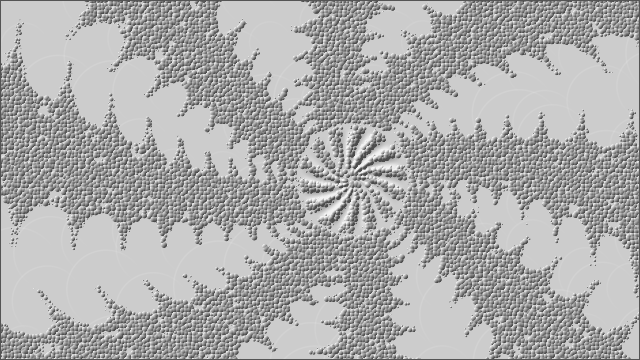
This background is drawn by a WebGL 2 fragment shader. Its source:

```glsl
#version 300 es
precision highp float;

uniform vec2 u_resolution;
out vec4 outColor;

const float TAU = 6.2831853;
const vec2 HUB = vec2(0.09, 0.002);
const vec2 LIGHT = vec2(-0.707, 0.707);
const float HUB_RADIUS = 0.15;
const float SPOKES = 14.0;
const float BEAD_SIZE = 0.0105;
const float SPIKE_RATIO = 1.2;
const float SPIKE_REACH = 0.31;
const float BEND_RADIUS = 0.463;

// Arm angles in degrees at BEND_RADIUS, and their spiral bend
const float ARM_ANGLE[8] = float[8](4.5, 52.5, 94.0, 143.5, 185.0, 230.0, 274.5, 325.0);
const float ARM_BEND[8] = float[8](0.27, 0.41, 0.25, 0.2, 0.28, 0.33, 0.15, 0.2);
// Spike phase on either side; opposite arms share it
const float PHASE_LEFT[4] = float[4](-0.22, 0.42, -0.39, 0.33);
const float PHASE_RIGHT[4] = float[4](0.11, -0.43, 0.12, -0.46);

vec2 hash2(vec2 p) {
    vec2 k = vec2(dot(p, vec2(127.1, 311.7)), dot(p, vec2(269.5, 183.3)));
    return fract(sin(k) * 43758.55);
}

float gradientNoise(vec2 p) {
    vec2 i = floor(p), f = p - i;
    vec2 u = f * f * f * (f * (f * 6.0 - 15.0) + 10.0);
    vec2 o = vec2(0.0, 1.0);
    float a = dot(hash2(i) * 2.0 - 1.0, f);
    float b = dot(hash2(i + o.yx) * 2.0 - 1.0, f - o.yx);
    float c = dot(hash2(i + o) * 2.0 - 1.0, f - o);
    float d = dot(hash2(i + 1.0) * 2.0 - 1.0, f - 1.0);
    return mix(mix(a, b, u.x), mix(c, d, u.x), u.y);
}

// Spoke coordinate, -0.5 to 0.5 across each curved hub spoke
float spokeCoord(float r, float theta) {
    return fract((theta + 0.3 * log(r / 0.1)) * SPOKES / TAU) - 0.5;
}

// Self-similar spiral arms with spikes repeating in log radius
float armField(float r, float theta, float rough) {
    float field = -1.0;
    float widen = 1.0 + 0.55 * (1.0 - smoothstep(0.16, 0.42, r));
    float stem = 0.007 / (r * log(SPIKE_RATIO));
    for (int i = 0; i < 8; i++) {
        float v = theta - radians(ARM_ANGLE[i]) + ARM_BEND[i] * log(r / BEND_RADIUS);
        v -= TAU * round(v / TAU);
        float side = abs(v) / widen;
        float phase = v > 0.0 ? PHASE_LEFT[i % 4] : PHASE_RIGHT[i % 4];
        float w = log(r) / log(SPIKE_RATIO) - phase + 0.5 * (1.0 - side / SPIKE_REACH);
        float body = 0.64 * (1.0 - smoothstep(0.07, 0.26, side));
        body *= 1.0 + 0.35 * sin(side * 90.0) + 0.9 * rough;
        float spike = body + stem - abs(fract(w + 0.5) - 0.5);
        field = max(field, min(spike, (SPIKE_REACH - side) * 8.0));
    }
    return min(field, (r - HUB_RADIUS - 0.008) * 12.0);
}

// Positive where beads may grow
float growthField(vec2 p) {
    vec2 q = p - HUB;
    float r = max(length(q), 0.001), theta = atan(q.y, q.x);
    float spokes = min(0.3 - abs(spokeCoord(r, theta)), (HUB_RADIUS - r) * 10.0);
    return max(spokes, armField(r, theta, gradientNoise(p * 45.0)));
}

// Light falling on the packed domes (x) and their coverage (y)
vec2 beads(vec2 p, float size, float pixel) {
    vec2 cell = floor(p / size);
    float litSum = 0.0, weightSum = 0.0, cover = 0.0;
    for (int k = 0; k < 9; k++) {
        vec2 id = cell + vec2(k % 3 - 1, k / 3 - 1);
        vec2 h = hash2(id);
        vec2 center = (id + 0.15 + 0.7 * h) * size;
        float radius = size * (0.62 + 0.2 * h.y) * smoothstep(-0.06, 0.08, growthField(center));
        vec2 d = (p - center) / max(radius, 0.0001);
        float edge = smoothstep(-0.5, 0.5, (radius - length(p - center)) / pixel);
        edge *= step(0.001, radius);
        float weight = edge * exp2(8.0 * (1.0 - dot(d, d) + 0.5 * h.x));
        litSum += weight * dot(d, LIGHT);
        weightSum += weight;
        cover = max(cover, edge);
    }
    return vec2(litSum / max(weightSum, 0.00001), cover);
}

// Faint scattered ring lines
float ringLines(vec2 p, float size) {
    vec2 cell = floor(p / size);
    float sum = 0.0;
    for (int k = 0; k < 9; k++) {
        vec2 id = cell + vec2(k % 3 - 1, k / 3 - 1);
        vec2 h = hash2(id + 37.0);
        vec2 d = p - (id + h) * size;
        float line = abs(length(d) - size * (0.4 + 0.5 * h.x));
        sum += (1.0 - smoothstep(0.0, 0.004, line)) * smoothstep(-0.3, 0.8, dot(d, LIGHT) / size);
    }
    return sum;
}

void main() {
    float pixel = 1.0 / u_resolution.y;
    vec2 p = (gl_FragCoord.xy - 0.5 * u_resolution) * pixel;
    vec2 q = p - HUB;
    float r = max(length(q), 0.001);

    // Embossed slope of the hub spokes
    float slope = sin(TAU * spokeCoord(r, atan(q.y, q.x)));
    float ridge = slope * dot(vec2(-q.y, q.x) / r, LIGHT);
    ridge *= smoothstep(0.01, 0.03, r) * (1.0 - smoothstep(0.12, HUB_RADIUS, r));

    float ground = 0.8 + 0.025 * ringLines(p, 0.14) + 0.15 * ridge;
    vec2 bead = beads(p, BEAD_SIZE, pixel);
    float tone = mix(ground, 0.58 + 0.42 * bead.x + 0.25 * ridge, bead.y);

    // Thin dark frame
    vec2 inset = 0.5 * u_resolution * pixel - abs(p);
    float frame = 1.0 - smoothstep(0.0015, 0.0015 + pixel, min(inset.x, inset.y));
    tone = mix(clamp(tone, 0.3, 0.95), 0.33, frame);
    outColor = vec4(vec3(tone), 1.0);
}
```
